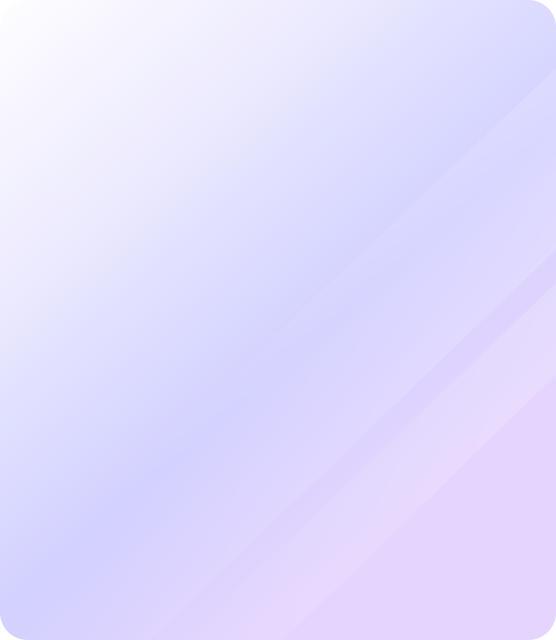
Reproduce this background procedurally as a Shadertoy shader.

```glsl
float ramp(float a, float b, float x) {
    return clamp((x - a) / (b - a), 0.0, 1.0);
}

// Diagonal coverage: 1 below the line y + slope * x = offset, with y downward
float below(vec2 p, float slope, float offset, float pixel) {
    float d = (p.y + slope * p.x - offset) / length(vec2(slope, 1.0));
    return smoothstep(-pixel, pixel, d);
}

float roundedBox(vec2 p, vec2 halfSize, float radius) {
    vec2 q = abs(p) - halfSize + radius;
    return length(max(q, 0.0)) + min(max(q.x, q.y), 0.0) - radius;
}

void mainImage(out vec4 fragColor, in vec2 fragCoord) {
    float pixel = 1.0 / iResolution.y;
    vec2 size = vec2(iResolution.x * pixel, 1.0);
    vec2 p = fragCoord * pixel;
    p.y = 1.0 - p.y;

    // Diagonal gradient: white, lavender, periwinkle, lilac
    float t = p.y + 0.885 * p.x;
    vec3 color = mix(vec3(0.995, 0.995, 1.0), vec3(0.922, 0.915, 0.995), ramp(0.0, 0.49, t));
    color = mix(color, vec3(0.882, 0.882, 1.0), ramp(0.49, 0.64, t));
    color = mix(color, vec3(0.825, 0.819, 1.0), ramp(0.64, 0.965, t));
    color = mix(color, vec3(0.898, 0.835, 0.996), ramp(0.965, 1.35, t));

    // Two translucent bands fading toward the lower left
    float across = p.x / size.x;
    float wideBand = below(p, 0.95, 0.932, pixel) - below(p, 0.961, 1.225, pixel);
    float thinBand = below(p, 0.96, 1.276, pixel) - below(p, 0.972, 1.43, pixel);
    float wideFade = ramp(0.55, 1.25, across + 0.4 * p.y);
    color = mix(color, vec3(0.99, 0.98, 1.0), wideBand * wideFade * 0.22);
    color = mix(color, vec3(0.96, 0.97, 1.0), thinBand * ramp(0.25, 1.0, across) * 0.2);

    // Rounded card on white
    float card = roundedBox(p - 0.5 * size, 0.5 * size, 0.043);
    color = mix(color, vec3(1.0), clamp(card / pixel + 0.5, 0.0, 1.0));
    fragColor = vec4(color, 1.0);
}
```
